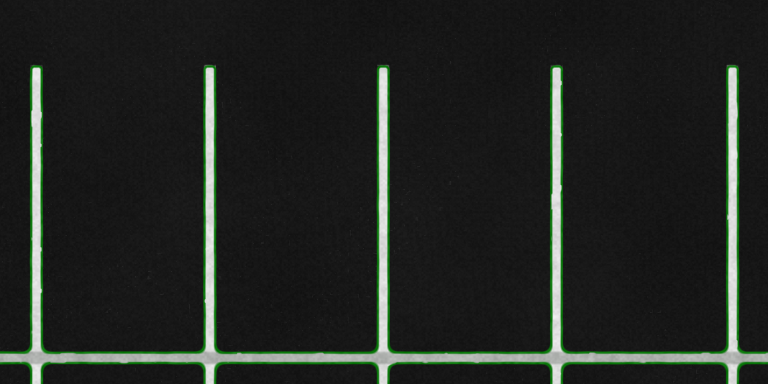
This pattern is drawn by a WebGL 1 fragment shader. Its source:

```glsl
precision highp float;
// Draws worn parking bay lines with green outlines on dark, grainy asphalt.

uniform vec2 u_resolution;

float hash(vec2 p) {
  return fract(sin(dot(p, vec2(127.1, 311.7))) * 43758.5453);
}

float noise(vec2 p) {
  vec2 i = floor(p), f = fract(p);
  f = f * f * (3.0 - 2.0 * f);
  return mix(mix(hash(i), hash(i + vec2(1.0, 0.0)), f.x),
             mix(hash(i + vec2(0.0, 1.0)), hash(i + 1.0), f.x), f.y);
}

float fbm(vec2 p) {
  float sum = 0.0, amp = 0.5;
  for (int i = 0; i < 4; i++) {
    sum += amp * noise(p);
    p = p * 2.03 + 17.3;
    amp *= 0.5;
  }
  return sum;
}

float roundBox(vec2 p, vec2 halfSize, float radius) {
  vec2 q = abs(p) - halfSize + radius;
  return length(max(q, 0.0)) + min(max(q.x, q.y), 0.0) - radius;
}

// Smooth union, which fillets the inner corners of each junction.
float smoothMin(float a, float b, float k) {
  float h = max(k - abs(a - b), 0.0) / k;
  return min(a, b) - h * h * k * 0.25;
}

float cover(float d, float aa) {
  return 1.0 - smoothstep(-aa, aa, d);
}

vec3 asphalt(vec2 p) {
  float patches = fbm(p * 4.0) - 0.47;
  float grain = noise(p * 190.0) - 0.5;
  float fine = noise(p * vec2(330.0, 290.0) + 41.0) - 0.5;
  float specks = smoothstep(0.87, 1.0, noise(p * 150.0 + 9.0));
  float rough = smoothstep(0.35, 0.7, fbm(p * 7.0 + 5.0));
  float tone = 0.088 + 0.035 * patches + 0.025 * grain + 0.016 * fine;
  return vec3(tone + 0.055 * specks * rough);
}

void main() {
  vec2 p = gl_FragCoord.xy / u_resolution.y;
  float aa = 0.8 / u_resolution.y;

  // Five bay dividers; the last one is set slightly wider.
  float bay = clamp(floor((p.x - 0.095) / 0.4515 + 0.5), 0.0, 4.0);
  float center = 0.095 + 0.4515 * bay + 0.007 * step(3.5, bay);
  vec2 q = vec2(p.x - center, p.y - 0.315);

  // Uneven edges, with occasional chips.
  float wobble = 0.0012 * (noise(p * 28.0) - 0.5);
  float chip = 0.0025 * smoothstep(0.84, 0.96, noise(p * 37.0 + 3.0));
  float divider = roundBox(q, vec2(0.0168, 0.515), 0.012);
  float crossbar = abs(p.y - 0.068) - 0.0165;
  float d = smoothMin(divider, crossbar, 0.024) + wobble;

  vec3 color = asphalt(p);

  // Pale corners left outside the rounded ends.
  float corners = cover(roundBox(q, vec2(0.0155, 0.516), 0.001), aa)
                * step(0.5, q.y) * noise(p * 160.0);
  color = mix(color, vec3(0.62, 0.66, 0.61), 0.8 * corners);

  // Green outline around the joined lines.
  vec3 green = vec3(0.04, 0.47, 0.04) + 0.08 * (noise(p * 90.0) - 0.5);
  color = mix(color, green, cover(d, aa));

  // Pale dividers, greyer crossbar, mottled wear.
  float onBar = 1.0 - smoothstep(0.012, 0.020, abs(p.y - 0.068));
  vec3 paint = mix(vec3(0.87), vec3(0.69, 0.70, 0.69), onBar);
  paint += 0.13 * (fbm(p * 45.0) - 0.47) + 0.06 * (noise(p * 170.0) - 0.5);
  color = mix(color, paint, cover(d + 0.0058 - chip, aa * 1.3));

  gl_FragColor = vec4(color, 1.0);
}
```
